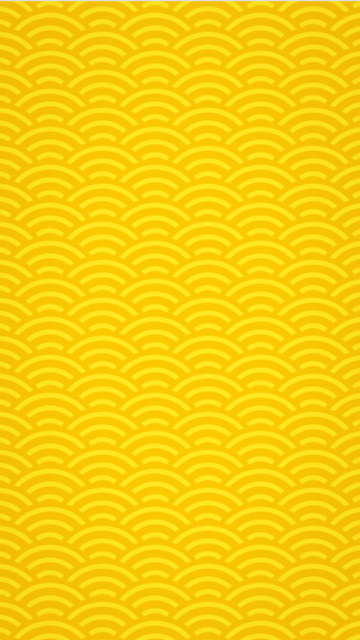
Give the GLSL for this pattern, as a Shadertoy shader.

```glsl
// Lengths are fractions of the canvas width
const float RADIUS = 0.1463;      // wave disc, half the horizontal repeat
const float ROW_STEP = 0.05278;   // rise from one staggered row to the next
const float RIM = 0.0142;         // dark margin outside the first band
const float BAND_PITCH = 0.0352;
const float BAND_WIDTH = 0.0134;
const float SOFTNESS = 0.0046;    // width of the blurred band edge
const float TOP_LINE = 0.0035;    // pale strip along the upper border
const vec2 ORIGIN = vec2(0.4313, 0.7657); // centre of one wave
const int LAYERS = 5;             // overlapping rows that can reach a point

const vec3 GROUND_CENTRE = vec3(0.984, 0.790, 0.000);
const vec3 GROUND_EDGE = vec3(0.942, 0.732, 0.020);
const vec3 BAND_CENTRE = vec3(0.998, 0.912, 0.142);
const vec3 BAND_EDGE = vec3(0.978, 0.866, 0.104);
const vec3 TOP_COLOUR = vec3(0.88, 0.87, 0.82);
const float FADE_START = 0.20;
const float FADE_END = 0.72;

// Coverage of a shape from its signed distance
float cover(float dist, float blur) {
    return clamp(0.5 - dist / blur, 0.0, 1.0);
}

// Evenly spaced concentric bands, measured inward from the disc rim
float bands(float depth, float blur) {
    float t = depth - RIM - 0.5 * BAND_WIDTH;
    float offset = abs(mod(t + 0.5 * BAND_PITCH, BAND_PITCH) - 0.5 * BAND_PITCH);
    return cover(offset - 0.5 * BAND_WIDTH, blur);
}

// Staggered discs, each lower row overlapping the one above
float waves(vec2 p, float blur) {
    float firstRow = floor((p.y - RADIUS) / ROW_STEP);
    float light = 0.0;
    for (int i = LAYERS - 1; i >= 0; i--) {
        float row = firstRow + float(i);
        float x = p.x - RADIUS * mod(row, 2.0);
        x = mod(x + RADIUS, 2.0 * RADIUS) - RADIUS;
        float depth = RADIUS - length(vec2(x, p.y - row * ROW_STEP));
        light = mix(light, bands(depth, blur), cover(-depth, blur));
    }
    return light;
}

void mainImage(out vec4 fragColor, in vec2 fragCoord) {
    float pixel = 1.0 / iResolution.x;
    vec2 uv = fragCoord * pixel;
    float light = waves(uv - ORIGIN, max(pixel, SOFTNESS));

    // Gentle darkening towards the corners
    float fade = smoothstep(FADE_START, FADE_END,
                            length(fragCoord / iResolution.xy - 0.5));
    vec3 ground = mix(GROUND_CENTRE, GROUND_EDGE, fade);
    vec3 band = mix(BAND_CENTRE, BAND_EDGE, fade);
    vec3 colour = mix(ground, band, light);

    // Pale strip on the upper border
    float fromTop = iResolution.y * pixel - uv.y;
    colour = mix(colour, TOP_COLOUR, cover(fromTop - TOP_LINE, pixel));
    fragColor = vec4(colour, 1.0);
}
```
